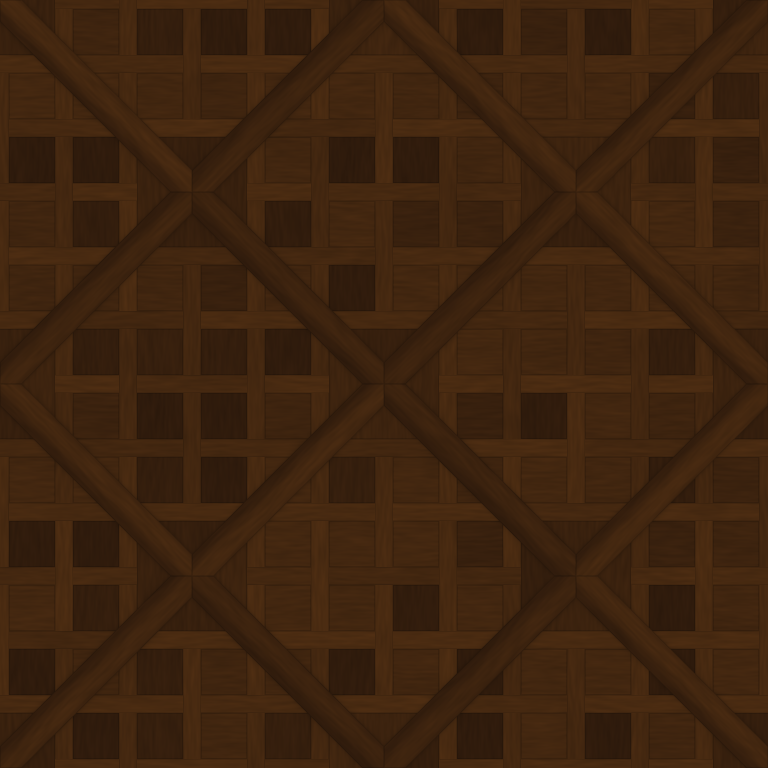
Reproduce this texture procedurally as a Shadertoy shader.

```glsl
// Dark oak parquet: woven slats frame small square panels, and a diagonal
// lattice of bevelled boards divides the weave into diamonds. Every piece gets
// its own tone and stretched gradient-noise grain; supersampling smooths edges.

const float PITCHES = 12.0;         // slat spacings across the canvas
const float SLAT_HALF = 0.142;      // half slat width, in pitches
const float LATTICE_STEP = 0.353553; // distance between parallel diagonal boards
const float BOARD_HALF = 0.0200;    // half diagonal board width
const float JOINT = 0.0016;         // width of the dark seam beside an edge
const float JOINT_DEPTH = 0.20;
const float GRAIN = 0.065;          // strength of the wood grain
const vec3 DARK_OAK = vec3(0.170, 0.097, 0.045);
const vec3 LIGHT_OAK = vec3(0.292, 0.170, 0.068);
const int SAMPLES = 2;              // supersampling per axis

float hash(vec2 p) {
    vec3 q = fract(p.xyx * vec3(0.1031, 0.1030, 0.0973));
    q += dot(q, q.yzx + 33.33);
    return fract((q.x + q.y) * q.z);
}

float cornerSlope(vec2 corner, vec2 offset) {
    float angle = 6.28318 * hash(corner);
    return dot(vec2(cos(angle), sin(angle)), offset);
}

float gradientNoise(vec2 p) {
    vec2 i = floor(p), f = p - i;
    vec2 u = f * f * f * (f * (f * 6.0 - 15.0) + 10.0);
    vec2 e = vec2(1.0, 0.0);
    return mix(mix(cornerSlope(i, f), cornerSlope(i + e, f - e), u.x),
               mix(cornerSlope(i + e.yx, f - e.yx), cornerSlope(i + 1.0, f - 1.0), u.x), u.y);
}

// q.x runs along the fibres, q.y across them
vec3 wood(vec2 q, float tone, float seed) {
    q += seed * vec2(7.3, 3.1);
    float bend = gradientNoise(q * vec2(9.0, 34.0));
    float rings = sin(6.28318 * (q.y * 75.0 + bend * 2.2));
    float fibres = gradientNoise(q * vec2(28.0, 230.0));
    float pores = gradientNoise(q * vec2(60.0, 390.0));
    float grain = 0.35 * rings + 0.9 * bend + 1.3 * fibres + 0.8 * pores;
    return mix(DARK_OAK, LIGHT_OAK, tone) * (1.0 + GRAIN * grain);
}

float seam(float edge) {
    return 1.0 - JOINT_DEPTH * (1.0 - smoothstep(0.0, JOINT, edge));
}

// Slats passing alternately over and under, with panels between them
vec3 weave(vec2 p) {
    vec2 g = p * PITCHES;
    vec2 crossing = round(g);
    vec2 s = abs(g - crossing);
    bool upright = s.x < SLAT_HALF;
    bool level = s.y < SLAT_HALF;
    if (upright && level) {
        bool levelOver = mod(crossing.x + crossing.y, 2.0) > 0.5;
        upright = !levelOver;
        level = levelOver;
    }
    if (upright || level) {
        vec2 along = upright ? g.yx : g;
        float line = upright ? crossing.x : crossing.y;
        float parity = upright ? line : line + 1.0;
        float piece = 2.0 * round((along.x - parity) * 0.5) + parity;
        float seed = hash(vec2(line, piece) + (upright ? 17.0 : 53.0));
        float edge = SLAT_HALF - (upright ? s.x : s.y);
        return wood(along / PITCHES, mix(0.72, 0.98, seed), seed) * seam(edge / PITCHES);
    }
    float seed = hash(floor(g) + 91.0);
    float tone = mix(0.12, 0.74, smoothstep(0.1, 0.8, seed));
    float edge = min(s.x, s.y) - SLAT_HALF;
    return wood(seed < 0.4 ? p.yx : p, tone, seed) * seam(edge / PITCHES);
}

vec3 parquet(vec2 p) {
    // Diagonal frame: x across falling boards, y across rising boards
    vec2 d = vec2(p.x + p.y, p.x - p.y) * 0.707107;
    vec2 q = d / LATTICE_STEP;
    vec2 node = round(q);
    vec2 f = (q - node) * LATTICE_STEP;
    bool falling = abs(f.x) < abs(f.y);
    float across = falling ? f.x : f.y;
    float edge = BOARD_HALF - abs(across);

    // Bevelled boards, mitred at the nodes and darker on their left side
    if (edge > 0.0) {
        vec2 id = falling ? vec2(node.x, floor(q.y)) : vec2(floor(q.x), node.y);
        float seed = hash(id + (falling ? 23.0 : 71.0));
        float side = across / BOARD_HALF;
        float shade = mix(0.40, 0.62, seed) * (1.0 - smoothstep(-0.9, 0.2, side));
        shade += 0.22 * smoothstep(0.55, 1.0, side);
        float mitre = abs(abs(f.x) - abs(f.y)) * 0.707107;
        vec2 fibre = vec2(falling ? d.y : d.x, across);
        return wood(fibre, mix(0.55, 0.86, seed) - shade, seed) * seam(min(edge, mitre));
    }

    // Plain blocks behind the nodes, split into four triangles by the boards
    vec2 center = vec2(node.x + node.y, node.x - node.y) * 0.25;
    vec2 away = abs(p - center);
    float blockEdge = (1.0 - SLAT_HALF) / PITCHES - max(away.x, away.y);
    float seed = hash(node * 4.0 + sign(f) + 137.0);
    vec3 color = blockEdge > 0.0
        ? wood(p.yx, mix(0.22, 0.62, seed), seed) * seam(blockEdge) : weave(p);
    return color * (1.0 - 0.14 * exp(edge * 400.0)); // contact shadow
}

void mainImage(out vec4 fragColor, in vec2 fragCoord) {
    vec3 sum = vec3(0.0);
    for (int i = 0; i < SAMPLES * SAMPLES; i++) {
        vec2 jitter = (vec2(i % SAMPLES, i / SAMPLES) + 0.5) / float(SAMPLES) - 0.5;
        sum += parquet((fragCoord + jitter) / iResolution.xy);
    }
    fragColor = vec4(sum / float(SAMPLES * SAMPLES), 1.0);
}
```
